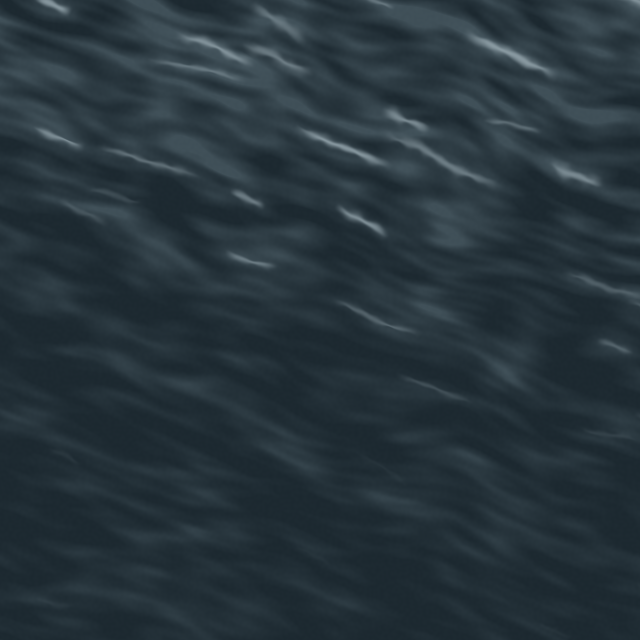
Write a three.js fragment shader that draws this texture.

```glsl
varying vec2 vUv;

vec2 hash2(vec2 p) {
  p = vec2(dot(p, vec2(127.1, 311.7)), dot(p, vec2(269.5, 183.3)));
  return fract(sin(p) * 43758.55);
}

// Coordinates of p in a frame turned by the given angle
vec2 turn(vec2 p, float angle) {
  float c = cos(angle), s = sin(angle);
  return vec2(c * p.x + s * p.y, c * p.y - s * p.x);
}

float cornerSlope(vec2 cell, vec2 offset) {
  float angle = 6.2832 * hash2(cell).x;
  return dot(vec2(cos(angle), sin(angle)), offset);
}

float gradientNoise(vec2 p) {
  vec2 i = floor(p), f = fract(p);
  vec2 u = f * f * f * (f * (f * 6.0 - 15.0) + 10.0);
  vec2 e = vec2(1.0, 0.0);
  return mix(
    mix(cornerSlope(i, f), cornerSlope(i + e, f - e), u.x),
    mix(cornerSlope(i + e.yx, f - e.yx), cornerSlope(i + e.xx, f - e.xx), u.x),
    u.y);
}

// Broad swell crossed by finer, flatter ripples, with peaked crests
float waterRelief(vec2 uv) {
  vec2 bend = 0.03 * vec2(gradientNoise(uv * 5.0), gradientNoise(uv * 5.0 + 31.0));
  vec2 swell = turn(uv + bend, -0.55);
  vec2 ripple = turn(uv + bend, -0.32);
  float relief = 0.7 * gradientNoise(swell * vec2(3.0, 11.0) + 4.0);
  relief += 0.85 * gradientNoise(ripple * vec2(7.5, 29.0) + 17.0);
  relief += 0.6 * gradientNoise(ripple * vec2(15.0, 58.0) + 53.0);
  return relief + 0.9 * relief * max(relief, 0.0);
}

// Tapered, wavy crests scattered on a slanted grid: x is core, y is halo
vec2 glints(vec2 uv) {
  vec2 cellSize = vec2(0.22, 0.07);
  vec2 p = turn(uv, -0.42);
  vec2 home = floor(p / cellSize);
  float wave = 0.009 * gradientNoise(p * vec2(13.0, 8.0))
             + 0.003 * gradientNoise(p * vec2(40.0, 25.0));
  float ragged = 1.0 + 1.1 * gradientNoise(p * vec2(38.0, 60.0));
  vec2 light = vec2(0.0);

  for (int j = -1; j <= 1; j++) {
    for (int i = -1; i <= 1; i++) {
      vec2 cell = home + vec2(float(i), float(j));
      vec2 shape = hash2(cell + 71.0);
      vec2 chance = hash2(cell + 19.0);
      vec2 center = (cell + hash2(cell)) * cellSize;
      vec2 place = turn(center, 0.42);
      float lift = smoothstep(0.22, 1.1, place.y + 0.4 * (place.x - 0.5));

      vec2 d = p - center;
      d.y += wave + d.x * (shape.y - 0.6) * 0.4;
      float reach = 0.03 + (0.03 + 0.07 * lift) * shape.x * shape.x;
      float width = (0.0034 + 0.0042 * lift * shape.y) * ragged;
      float along = d.x / reach;
      float core = exp(-d.y * d.y / (width * width))
                 * smoothstep(0.0, 0.9, 1.0 - along * along);
      float halo = exp(-d.y * d.y / 0.00014)
                 * smoothstep(0.0, 1.0, 1.0 - along * along * 0.4);
      float present = step(chance.x, 0.2 + 0.55 * lift);
      float strength = present * (0.1 + 0.9 * smoothstep(0.05, 0.55, lift))
                     * (0.3 + 0.7 * chance.y);
      light = max(light, strength * vec2(core, halo));
    }
  }
  return light;
}

void main() {
  // Water brightens toward the upper right
  float openness = smoothstep(0.25, 1.05, vUv.y + 0.2 * (vUv.x - 0.5));
  float tone = 0.03 + 0.5 * openness
             + waterRelief(vUv) * mix(0.5, 1.35, openness);
  vec3 deepWater = vec3(0.121, 0.171, 0.2);
  vec3 paleWater = vec3(0.228, 0.289, 0.321);
  vec3 color = mix(deepWater, paleWater, clamp(tone, -0.08, 1.2));

  // Soft sheen around each crest, then its bright core
  vec2 light = glints(vUv);
  color = mix(color, vec3(0.29, 0.355, 0.39), 0.45 * light.y);
  color = mix(color, vec3(0.58, 0.645, 0.675), 0.92 * light.x);

  // Faint grain
  color += 0.008 * gradientNoise(vUv * 150.0);
  gl_FragColor = vec4(color, 1.0);
}
```
